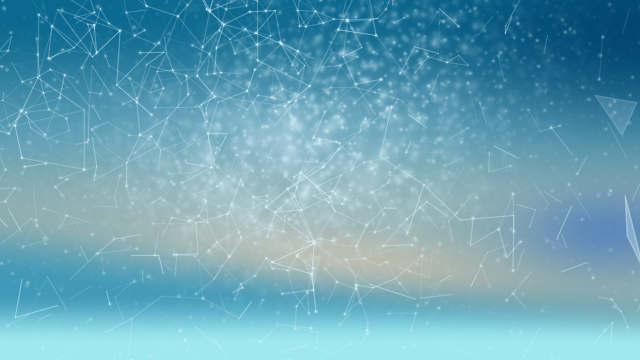
This background is drawn by a Shadertoy shader. Its source:

```glsl
const vec3 AQUA = vec3(0.62, 0.91, 0.94);
const vec3 TEAL = vec3(0.25, 0.60, 0.72);
const vec3 HAZE = vec3(0.55, 0.68, 0.69);
const vec3 SKY  = vec3(0.36, 0.62, 0.71);
const vec3 DEEP = vec3(0.04, 0.41, 0.56);
const vec3 NAVY = vec3(0.00, 0.26, 0.43);
const vec3 SAND = vec3(0.76, 0.73, 0.66);
const vec3 BLUE = vec3(0.33, 0.51, 0.73);
const vec3 MIST = vec3(0.77, 0.87, 0.92);
const vec3 GLOW = vec3(0.88, 0.97, 1.00);

vec2 hash2(vec2 cell) {
    vec3 q = fract(cell.xyx * vec3(0.1031, 0.1030, 0.0973));
    q += dot(q, q.yzx + 33.33);
    return fract((q.xx + q.yz) * q.zy);
}

float gradientNoise(vec2 p) {
    vec2 i = floor(p), f = fract(p);
    vec2 u = f * f * f * (f * (f * 6.0 - 15.0) + 10.0);
    vec2 e = vec2(0.0, 1.0);
    float a = dot(hash2(i) * 2.0 - 1.0, f);
    float b = dot(hash2(i + e.yx) * 2.0 - 1.0, f - e.yx);
    float c = dot(hash2(i + e.xy) * 2.0 - 1.0, f - e.xy);
    float d = dot(hash2(i + e.yy) * 2.0 - 1.0, f - e.yy);
    return mix(mix(a, b, u.x), mix(c, d, u.x), u.y);
}

float blob(vec2 uv, vec2 center, vec2 radius) {
    vec2 q = (uv - center) / radius;
    return exp(-dot(q, q));
}

float segmentDistance(vec2 p, vec2 a, vec2 b) {
    vec2 ab = b - a;
    return length(p - a - ab * clamp(dot(p - a, ab) / dot(ab, ab), 0.0, 1.0));
}

float edgeSide(vec2 p, vec2 a, vec2 b) {
    return dot(p - a, normalize(vec2(a.y - b.y, b.x - a.x)));
}

// Filled triangle with counterclockwise corners
float facet(vec2 p, vec2 a, vec2 b, vec2 c, float px) {
    float d = min(edgeSide(p, a, b), min(edgeSide(p, b, c), edgeSide(p, c, a)));
    float rim = min(segmentDistance(p, a, b), min(segmentDistance(p, b, c), segmentDistance(p, c, a)));
    return 0.3 * smoothstep(-px, px, d) + 0.35 * (1.0 - smoothstep(0.0, 0.001 + px, rim));
}

// Blurred colour bands
vec3 backdrop(vec2 uv) {
    float tilted = uv.y + 0.2 * (uv.x - 0.2);
    vec3 c = mix(AQUA, TEAL, smoothstep(0.04, 0.19, uv.y));
    c = mix(c, HAZE, smoothstep(0.19, 0.37, tilted));
    c = mix(c, SKY, smoothstep(0.42, 0.66, uv.y));
    c = mix(c, DEEP, smoothstep(0.58, 0.96, uv.y));
    c = mix(c, NAVY, 0.9 * blob(uv, vec2(1.0, 0.92), vec2(0.27, 0.25)));
    c = mix(c, SAND, 0.85 * blob(vec2(uv.x, tilted), vec2(0.54, 0.355), vec2(0.27, 0.08)));
    return mix(c, BLUE, 0.85 * blob(uv, vec2(0.95, 0.36), vec2(0.14, 0.11)));
}

// Soft scattered dots, one per grid cell
float dots(vec2 p, float scale, float radius) {
    vec2 g = p * scale, cell = floor(g);
    float sum = 0.0;
    for (int k = 0; k < 9; k++) {
        vec2 id = cell + vec2(k % 3 - 1, k / 3 - 1);
        float level = hash2(id + 71.3).x;
        sum += level * level * blob(g, id + hash2(id + scale), vec2(radius * (0.6 + 0.6 * level)));
    }
    return sum;
}

float meshCoverage(vec2 uv) {
    return 0.04 + 0.40 * blob(uv, vec2(0.05, 0.68), vec2(0.18, 0.38))
        + 0.60 * blob(uv, vec2(0.42, 0.92), vec2(0.23, 0.25))
        + 0.60 * blob(uv, vec2(0.47, 0.36), vec2(0.23, 0.25));
}

// Jittered points joined to nearby cells by random thin lines
float mesh(vec2 p, float scale, float seed, float aspect, float px) {
    vec2 g = p * scale, cell = floor(g);
    float sum = 0.0;
    for (int k = 0; k < 9; k++) {
        vec2 id = cell + vec2(k % 3 - 1, k / 3 - 1);
        vec2 a = id + hash2(id + seed);
        float cover = meshCoverage(a / scale / vec2(aspect, 1.0));
        float node = step(hash2(id + seed + 9.0).x, cover + 0.2);
        sum += 0.5 * node * blob(p, a / scale, vec2(0.003 + 0.5 * px));
        for (int j = 0; j < 4; j++) {
            vec2 next = id + (j < 3 ? vec2(j - 1, 1) : vec2(1, 0));
            vec2 b = next + hash2(next + seed);
            float joined = step(hash2(id * 4.0 + float(j) + seed).y, cover);
            float fade = 1.0 - smoothstep(0.8, 1.8, length(b - a));
            float line = 1.0 - smoothstep(0.0, 0.0004 + px, segmentDistance(g, a, b) / scale);
            sum += 0.42 * joined * fade * line;
        }
    }
    return sum;
}

void mainImage(out vec4 fragColor, in vec2 fragCoord) {
    vec2 uv = fragCoord / iResolution.xy, p = fragCoord / iResolution.y;
    float aspect = iResolution.x / iResolution.y, px = 1.0 / iResolution.y;
    vec3 color = backdrop(uv);
    // Central mist and particle cloud
    float core = blob(uv, vec2(0.45, 0.53), vec2(0.23, 0.24));
    float cloud = core + 0.75 * blob(uv, vec2(0.60, 0.86), vec2(0.22, 0.26));
    float wisps = 0.75 + 0.6 * gradientNoise(p * 7.0) + 0.6 * gradientNoise(p * 17.0);
    color = mix(color, MIST, clamp(0.55 * core * wisps, 0.0, 1.0));
    float particles = cloud * (0.35 * dots(p, 26.0, 0.35) + 0.42 * dots(p + 3.7, 46.0, 0.34));
    particles += (0.08 + 0.5 * cloud) * dots(p + 8.1, 36.0, 0.14);
    particles += 0.4 * dots(p + 5.3, 13.0, 0.06) * smoothstep(0.05, 0.3, uv.y);
    color = mix(color, GLOW, clamp(particles, 0.0, 0.8));
    // Connected points and glassy facets
    float web = mesh(p, 7.0, 3.0, aspect, px) + 0.85 * mesh(p, 12.0, 17.0, aspect, px);
    web += 0.6 * mesh(p, 18.0, 41.0, aspect, px);
    vec2 s = vec2(aspect, 1.0);
    web += facet(p, vec2(0.977, 0.455) * s, vec2(0.980, 0.345) * s, vec2(1.005, 0.255) * s, px);
    web += 0.5 * facet(p, vec2(0.930, 0.735) * s, vec2(0.972, 0.625) * s, vec2(0.995, 0.715) * s, px);
    web += 0.4 * facet(p, vec2(0.475, 0.275) * s, vec2(0.490, 0.205) * s, vec2(0.500, 0.290) * s, px);
    fragColor = vec4(mix(color, GLOW, clamp(web, 0.0, 0.85)), 1.0);
}
```
